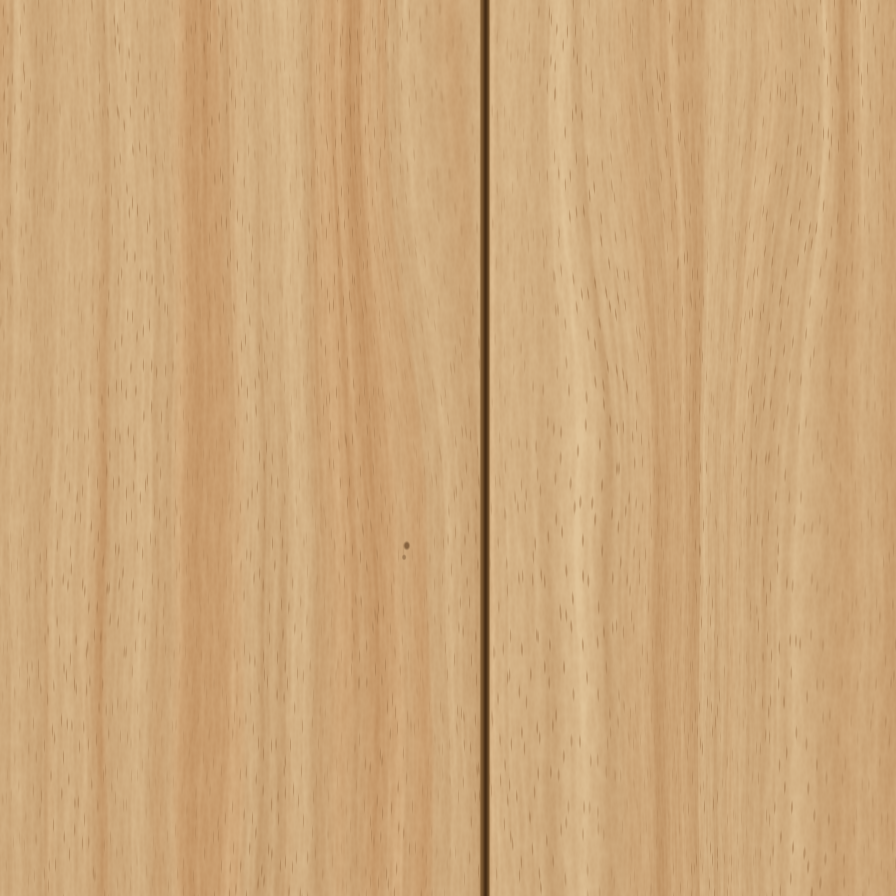
This texture is drawn by a three.js fragment shader. Its source:

```glsl
varying vec2 vUv;

const vec3 DARK_GRAIN = vec3(0.74, 0.575, 0.395);
const vec3 PALE_GRAIN = vec3(0.88, 0.765, 0.595);
const vec3 PINK_TINT = vec3(0.012, -0.008, -0.014);
const vec3 PORE_BROWN = vec3(0.60, 0.43, 0.26);
const vec3 GROOVE_BROWN = vec3(0.50, 0.36, 0.20);
const vec3 GROOVE_CORE = vec3(0.27, 0.17, 0.08);
const float SEAM_X = 0.5412;
const float SEAM_HALF_WIDTH = 0.0052;

vec2 hash2(vec2 p) {
  vec2 q = vec2(dot(p, vec2(127.1, 311.7)), dot(p, vec2(269.5, 183.3)));
  return fract(sin(q) * 43758.55);
}

// Distance to the nearest scattered point
float cellular(vec2 p) {
  vec2 cell = floor(p);
  float nearest = 2.0;
  for (int j = -1; j <= 1; j++) {
    for (int i = -1; i <= 1; i++) {
      vec2 neighbour = cell + vec2(float(i), float(j));
      nearest = min(nearest, length(neighbour + hash2(neighbour) - p));
    }
  }
  return nearest;
}

// Irregular lengthwise bands that drift slowly along y
float layeredSines(vec2 p, float frequency, float seed) {
  float sum = 0.0;
  float amplitude = 0.5;
  for (int i = 0; i < 5; i++) {
    float layer = float(i);
    float phase = seed * (layer + 1.7) * 2.39;
    float drift = 0.9 * sin(p.y * (1.3 + 0.9 * layer) + phase * 1.7 + p.x * frequency * 0.37);
    sum += amplitude * sin(p.x * frequency + phase + drift + 1.1 * sum);
    frequency *= 1.73;
    amplitude *= 0.72;
  }
  return sum;
}

// Grain lines squeezed together below a given height
float converge(vec2 p, float center, float width, float height, float strength) {
  float offset = p.x - center;
  float squeeze = strength * smoothstep(height + 0.25, height - 0.25, p.y);
  return offset * exp(-offset * offset / (width * width)) * squeeze;
}

// Grain lines leaning sideways around a given height
float lean(vec2 p, float center, float width, float height, float amount) {
  float offset = (p.x - center) / width;
  return amount * exp(-offset * offset) * smoothstep(height - 0.3, height + 0.3, p.y);
}

vec2 bendGrain(vec2 p) {
  float x = p.x + 0.004 * sin(p.y * 5.0 + p.x * 9.0) + 0.0012 * sin(p.y * 17.0 + p.x * 31.0);
  x += converge(p, 0.78, 0.11, 0.72, 0.9);
  x += lean(p, 0.45, 0.07, 0.68, 0.045);
  return vec2(x, p.y);
}

vec3 woodColor(vec2 p, float plank) {
  float seed = 3.1 + plank * 4.7;
  vec2 grain = bendGrain(p);
  float broad = layeredSines(grain, 24.0, seed);
  float fine = layeredSines(grain, 105.0, seed + 1.3);

  // Fine lines grow stronger and fainter in patches
  float patches = 0.5 + 0.5 * sin(grain.x * 41.0 + seed + 1.6 * sin(p.y * 4.3 + grain.x * 13.0));
  float fibre = cellular(grain * vec2(190.0, 24.0) + seed) - 0.48;
  float fleck = cellular(p * vec2(230.0, 110.0) + seed) - 0.48;

  float tone = 0.48 + 0.17 * broad + fine * mix(0.11, 0.25, patches);
  tone += 0.20 * fibre + 0.12 * fleck + 0.07 * (p.y - 0.5) + 0.04 * (plank - 0.5);
  vec3 color = mix(DARK_GRAIN, PALE_GRAIN, clamp(tone, 0.0, 1.0));

  // Warmer heartwood in the darker bands
  float warmth = smoothstep(0.3, -0.6, broad) * mix(1.0, 0.45, plank);
  color += PINK_TINT * warmth;

  // Short dark pores
  float pore = cellular(grain * vec2(150.0, 17.0) + seed * 7.0);
  float poreMask = smoothstep(0.17, 0.04, pore) * (0.15 + 0.30 * patches);
  return mix(color, PORE_BROWN, poreMask);
}

float spot(vec2 p, vec2 center, vec2 radius) {
  return 1.0 - smoothstep(0.35, 1.0, length((p - center) / radius));
}

vec3 addGroove(vec3 color, float offset) {
  float side = offset / SEAM_HALF_WIDTH;
  float bevel = exp(-pow((side - 1.7) / 0.5, 2.0));
  color += 0.035 * bevel;
  float body = 1.0 - smoothstep(0.75, 1.25, abs(side));
  float core = exp(-pow((side - 0.15) / 0.55, 2.0));
  return mix(color, mix(GROOVE_BROWN, GROOVE_CORE, core), body);
}

void main() {
  float plank = step(SEAM_X, vUv.x);
  vec3 color = woodColor(vUv, plank);

  // Pin knot
  float knot = spot(vUv, vec2(0.454, 0.391), vec2(0.0045, 0.006));
  knot = max(knot, spot(vUv, vec2(0.451, 0.378), vec2(0.003, 0.004)) * 0.6);
  color = mix(color, PORE_BROWN * 0.8, knot * 0.85);

  color = addGroove(color, vUv.x - SEAM_X);
  gl_FragColor = vec4(color, 1.0);
}
```
